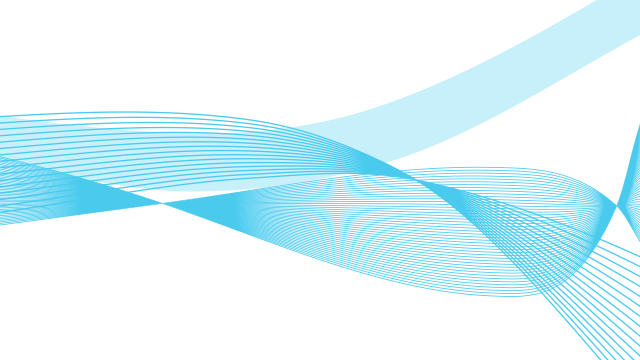
Reproduce this background procedurally as a Shadertoy shader.

```glsl
// Two twisting sheets of fine cyan lines over a pale sweeping ribbon on white.
#define PAPER vec3(1.0)
#define RIBBON_COLOR vec3(0.785, 0.94, 0.98)
#define LINE_COLOR vec3(0.29, 0.795, 0.935)
#define WAVE_LINES 16.0
#define WAVE_WIDTH 0.0037
#define VEIL_LINES 45.0
#define VEIL_WIDTH 0.0023

// Curve nodes: x, height, slope (canvas height = 1)
const vec3 RIBBON_TOP[5] = vec3[5](vec3(0.0, 0.678, -0.14), vec3(0.532, 0.63, -0.02),
    vec3(1.042, 0.701, 0.33), vec3(1.778, 1.072, 0.6), vec3(2.1, 1.265, 0.6));
const vec3 RIBBON_BASE[5] = vec3[5](vec3(0.0, 0.56, -0.26), vec3(0.532, 0.468, 0.0),
    vec3(1.076, 0.549, 0.3), vec3(1.778, 0.903, 0.55), vec3(2.1, 1.08, 0.55));
const vec3 WAVE_A[5] = vec3[5](vec3(0.0, 0.676, 0.06), vec3(0.694, 0.667, -0.14),
    vec3(1.111, 0.5255, -0.52), vec3(1.778, -0.127, -1.15), vec3(2.1, -0.5, -1.15));
const vec3 WAVE_B[5] = vec3[5](vec3(0.0, 0.41, 0.14), vec3(0.694, 0.505, 0.06),
    vec3(1.146, 0.502, -0.2), vec3(1.778, 0.287, -0.45), vec3(2.1, 0.14, -0.45));
const vec3 VEIL_A[5] = vec3[5](vec3(0.0, 0.565, -0.25), vec3(0.451, 0.435, -0.34),
    vec3(1.366, 0.178, -0.04), vec3(1.713, 0.428, 2.3), vec3(1.778, 0.653, 3.0));
const vec3 VEIL_B[5] = vec3[5](vec3(0.0, 0.375, 0.133), vec3(0.451, 0.435, 0.133),
    vec3(1.366, 0.535, -0.02), vec3(1.713, 0.428, -0.9), vec3(1.778, 0.329, -1.6));

// Cubic Hermite spline: returns height and slope at x
vec2 curve(float x, vec3 node[5]) {
    vec3 a = node[0], b = node[1];
    for (int i = 1; i < 4; i++) {
        if (x > node[i].x) { a = node[i]; b = node[i + 1]; }
    }
    float span = b.x - a.x;
    float s = (x - a.x) / span;
    float rise = b.y - a.y;
    float m = a.z * span;
    float c2 = 3.0 * rise - 2.0 * m - b.z * span;
    float c3 = m + b.z * span - 2.0 * rise;
    return vec2(a.y + s * (m + s * (c2 + s * c3)),
                (m + s * (2.0 * c2 + 3.0 * s * c3)) / span);
}

// Smooth mask of the side below a curve
float below(vec2 p, vec2 c, float px) {
    return clamp(0.5 + (c.x - p.y) / (px * sqrt(1.0 + c.y * c.y)), 0.0, 1.0);
}

// Coverage of one stroke along a curve
float stroke(vec2 p, vec2 c, float width, float px) {
    float d = abs(p.y - c.x) / sqrt(1.0 + c.y * c.y);
    return clamp((0.5 * (width + px) - d) / px, 0.0, min(1.0, width / px));
}

// Running total of ink across n evenly spaced lines
float inkTotal(float u, float duty, float n) {
    float k = clamp(floor(u + 0.5), 0.0, n - 1.0);
    return duty * (k + clamp((u - k) / duty + 0.5, 0.0, 1.0));
}

// Sheet of n lines blended between two curves, box-filtered over a pixel
float sheet(vec2 p, vec3 edgeA[5], vec3 edgeB[5], float n, float width, float px) {
    vec2 a = curve(p.x, edgeA), b = curve(p.x, edgeB);
    float gap = (b.x - a.x) / (n - 1.0);
    gap = (gap < 0.0 ? -1.0 : 1.0) * max(abs(gap), 1e-5);
    float u = (p.y - a.x) / gap;
    float slope = mix(a.y, b.y, clamp(u / (n - 1.0), 0.0, 1.0));
    float stretch = sqrt(1.0 + slope * slope) / abs(gap);
    float duty = min(width * stretch, 1.0);
    float f = 0.5 * px * stretch;
    float ink = (inkTotal(u + f, duty, n) - inkTotal(u - f, duty, n)) / (2.0 * f);
    return max(ink, max(stroke(p, a, width, px), stroke(p, b, width, px)));
}

void mainImage(out vec4 fragColor, in vec2 fragCoord) {
    vec2 p = fragCoord / iResolution.xy * vec2(16.0 / 9.0, 1.0);
    float px = 1.0 / iResolution.y;

    // Pale ribbon
    float ribbon = below(p, curve(p.x, RIBBON_TOP), px)
                 * (1.0 - below(p, curve(p.x, RIBBON_BASE), px));
    vec3 color = mix(PAPER, RIBBON_COLOR, ribbon);

    // Line sheets
    color = mix(color, LINE_COLOR, sheet(p, VEIL_A, VEIL_B, VEIL_LINES, VEIL_WIDTH, px));
    color = mix(color, LINE_COLOR, sheet(p, WAVE_A, WAVE_B, WAVE_LINES, WAVE_WIDTH, px));

    fragColor = vec4(color, 1.0);
}
```
